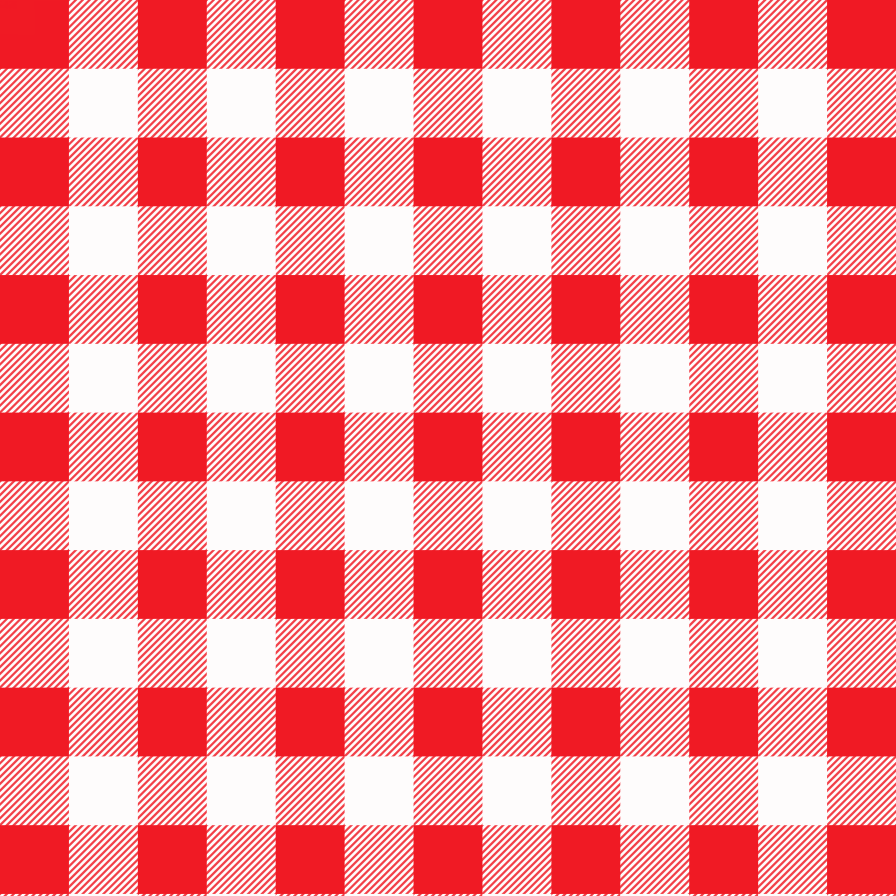
Write a WebGL 1 fragment shader that draws this pattern.

```glsl
precision highp float;

uniform vec2 u_resolution;

const vec2 CELLS = vec2(13.0, 13.03);   // checks across and down
const float STRIPES_PER_CELL = 10.0;
const float STRIPE_DUTY = 0.46;         // inked part of each stripe period
const float STRIPE_INK = 0.83;          // hatching is a little paler than solid checks
const vec3 PAPER = vec3(0.995, 0.988, 0.988);
const vec3 RED = vec3(0.94, 0.10, 0.14);

// Integral of a unit-period square wave that is on for the first part of each period
float waveIntegral(float x, float duty) {
  return floor(x) * duty + min(fract(x), duty);
}

// Square wave averaged over a footprint, which smooths its edges
float smoothWave(float x, float duty, float footprint) {
  float halfWidth = 0.5 * footprint;
  return (waveIntegral(x + halfWidth, duty) - waveIntegral(x - halfWidth, duty)) / footprint;
}

// Diagonal lines rising to the right, one of them centred on each cell corner
float diagonalStripes(vec2 cell, vec2 pixel) {
  float phase = (cell.x + cell.y) * STRIPES_PER_CELL + 0.5 * STRIPE_DUTY;
  return smoothWave(phase, STRIPE_DUTY, length(pixel) * STRIPES_PER_CELL);
}

// Ink is solid where two bands cross and hatched where only one lies
float ginghamInk(vec2 cell, vec2 pixel) {
  float column = smoothWave(0.5 * cell.x, 0.5, 0.5 * pixel.x);
  float row = smoothWave(0.5 * cell.y, 0.5, 0.5 * pixel.y);
  float solid = column * row;
  float hatched = column + row - 2.0 * solid;
  return solid + hatched * STRIPE_INK * diagonalStripes(cell, pixel);
}

void main() {
  // Cell coordinates count from the top left corner
  vec2 uv = gl_FragCoord.xy / u_resolution;
  vec2 cell = vec2(uv.x, 1.0 - uv.y) * CELLS;
  vec2 pixel = CELLS / u_resolution;

  gl_FragColor = vec4(mix(PAPER, RED, ginghamInk(cell, pixel)), 1.0);
}
```
